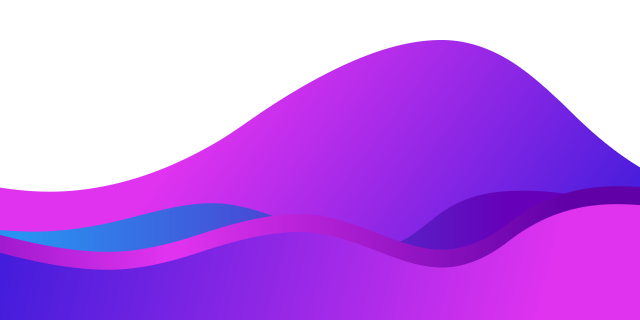
Write a WebGL 2 fragment shader that draws this background.

```glsl
#version 300 es
precision highp float;

#define PINK vec3(0.878, 0.200, 0.941)
#define INDIGO vec3(0.265, 0.110, 0.860)
#define SKY vec3(0.160, 0.570, 0.945)
#define VIOLET vec3(0.400, 0.000, 0.725)
#define ORCHID vec3(0.630, 0.100, 0.810)
#define PLUM vec3(0.375, 0.000, 0.650)
#define RIBBON_WIDTH 0.056
#define KNOTS 10

uniform vec2 u_resolution;
out vec4 outColor;

// Knots hold position, height and slope, in units of canvas height
const vec3 HILL[KNOTS] = vec3[KNOTS](
    vec3(0.0, 0.414, -0.16), vec3(0.156, 0.401, 0.0),
    vec3(0.411, 0.439, 0.29), vec3(0.667, 0.550, 0.57),
    vec3(0.844, 0.667, 0.65), vec3(1.112, 0.813, 0.42),
    vec3(1.380, 0.875, 0.0), vec3(1.589, 0.813, -0.60),
    vec3(1.797, 0.638, -0.98), vec3(2.0, 0.477, -0.60));

const vec3 SWELL[KNOTS] = vec3[KNOTS](
    vec3(0.0, 0.281, -0.06), vec3(0.104, 0.276, 0.0),
    vec3(0.390, 0.315, 0.25), vec3(0.664, 0.365, 0.0),
    vec3(0.859, 0.323, -0.35), vec3(1.120, 0.215, 0.0),
    vec3(1.250, 0.245, 0.42), vec3(1.380, 0.336, 0.70),
    vec3(1.640, 0.404, 0.0), vec3(2.0, 0.340, -0.30));

const vec3 RIBBON[KNOTS] = vec3[KNOTS](
    vec3(0.0, 0.266, -0.26), vec3(0.339, 0.213, 0.0),
    vec3(0.625, 0.268, 0.33), vec3(0.938, 0.331, 0.0),
    vec3(1.159, 0.279, -0.38), vec3(1.380, 0.220, 0.0),
    vec3(1.589, 0.302, 0.78), vec3(1.927, 0.418, 0.0),
    vec3(2.0, 0.415, -0.08), vec3(2.2, 0.390, -0.10));

// Smooth cubic Hermite curve through the knots
float waveHeight(vec3 knots[KNOTS], float x) {
    float height = knots[0].y;
    for (int i = 0; i < KNOTS - 1; i++) {
        vec3 a = knots[i];
        vec3 b = knots[i + 1];
        if (x >= a.x) {
            float span = b.x - a.x;
            float t = min((x - a.x) / span, 1.0);
            float s = 1.0 - t;
            height = s * s * ((1.0 + 2.0 * t) * a.y + t * span * a.z)
                   + t * t * ((3.0 - 2.0 * t) * b.y - s * span * b.z);
        }
    }
    return height;
}

// Antialiased coverage of the area where depth is positive
float coverage(float depth) {
    float pixel = length(vec2(dFdx(depth), dFdy(depth)));
    return clamp(0.5 + depth / max(pixel, 1e-6), 0.0, 1.0);
}

float ramp(float start, float end, float v) {
    return clamp((v - start) / (end - start), 0.0, 1.0);
}

void main() {
    vec2 p = gl_FragCoord.xy / u_resolution * vec2(2.0, 1.0);
    float ribbonTop = waveHeight(RIBBON, p.x);

    // Large hill with a diagonal gradient
    float hillAxis = p.x + 0.75 * (1.0 - p.y);
    vec3 hillColor = mix(PINK, INDIGO, ramp(0.91, 2.50, hillAxis));
    vec3 color = mix(vec3(1.0), hillColor, coverage(waveHeight(HILL, p.x) - p.y));

    // Swell behind the ribbon
    vec3 swellColor = mix(SKY, VIOLET, ramp(0.08, 1.58, p.x));
    color = mix(color, swellColor, coverage(waveHeight(SWELL, p.x) - p.y));

    // Ribbon, brightest on the left
    vec3 ribbonColor = mix(ORCHID, PINK, ramp(0.0, 0.52, p.x));
    ribbonColor = mix(ribbonColor, PLUM, ramp(0.55, 1.78, p.x));
    color = mix(color, ribbonColor, coverage(ribbonTop - p.y));

    // Foreground wave
    float frontAxis = p.x + 0.25 * (1.0 - p.y);
    vec3 frontColor = mix(INDIGO, PINK, ramp(0.21, 1.95, frontAxis));
    color = mix(color, frontColor, coverage(ribbonTop - RIBBON_WIDTH - p.y));

    outColor = vec4(color, 1.0);
}
```
